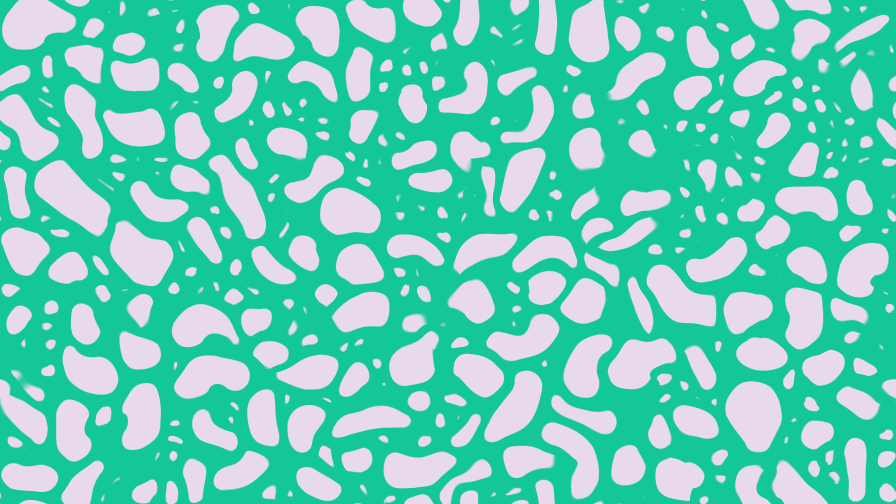
Reproduce this pattern procedurally as a WebGL 1 fragment shader.

```glsl
precision highp float;
// Seamless organic pattern: pale bent beans and small pebbles packed on green.

uniform vec2 u_resolution;

#define BEAN_GRID vec2(16.0, 9.0)  // beans per tile; one bean cell is one unit
#define PEBBLE_DENSITY 3.0         // pebble cells along one bean cell
#define GAP 0.15                   // space kept between neighbours
#define ROUNDING 0.12              // softness of trimmed corners
#define SHARPNESS 20.0             // how tightly neighbours are blended
#define WOBBLE 0.18                // strength of the outline distortion
#define GREEN vec3(0.08, 0.78, 0.60)
#define LILAC vec3(0.91, 0.85, 0.92)

vec4 hash4(vec2 p) {
  vec4 q = fract(p.xyxy * vec4(0.1031, 0.1030, 0.0973, 0.1099));
  q += dot(q, q.wzxy + 33.33);
  return fract((q.xxyz + q.yzzw) * q.zywx);
}

// Value noise that wraps after the given whole number of cells.
vec2 wrappedNoise(vec2 p, vec2 period) {
  vec2 i = floor(p), f = fract(p);
  f = f * f * (3.0 - 2.0 * f);
  vec2 a = hash4(mod(i, period) + 91.0).xy;
  vec2 b = hash4(mod(i + vec2(1.0, 0.0), period) + 91.0).xy;
  vec2 c = hash4(mod(i + vec2(0.0, 1.0), period) + 91.0).xy;
  vec2 d = hash4(mod(i + 1.0, period) + 91.0).xy;
  return mix(mix(a, b, f.x), mix(c, d, f.x), f.y);
}

float smoothMax(float a, float b) {
  float h = max(ROUNDING - abs(a - b), 0.0) / ROUNDING;
  return max(a, b) + 0.25 * h * h * ROUNDING;
}

// Distance to a tapered stroke along a circular arc centred on the origin.
float arcBlob(vec2 p, float angle, float halfLength, float radius,
              float bendRadius, float taper) {
  float c = cos(angle), s = sin(angle);
  p = vec2(c * p.x + s * p.y, c * p.y - s * p.x);
  float limit = halfLength / bendRadius;
  float a = clamp(atan(p.x, bendRadius - p.y), -limit, limit);
  vec2 spine = bendRadius * vec2(sin(a), 1.0 - cos(a));
  return length(p - spine) - radius * (1.0 + taper * a / limit);
}

// Track the nearest shape and a soft minimum over all the others.
void addShape(float d, inout float nearest, inout float others) {
  others += exp(-SHARPNESS * max(d, nearest));
  nearest = min(d, nearest);
}

// Trim the nearest shape so that a gap stays open towards the others.
float separate(float nearest, float others) {
  float rival = -log(others + 1e-9) / SHARPNESS;
  return smoothMax(nearest, 0.5 * (GAP + nearest - rival));
}

float beans(vec2 p) {
  float nearest = 3.0, others = 0.0;
  for (int y = -1; y <= 1; y++) {
    for (int x = -1; x <= 1; x++) {
      vec2 cell = floor(p) + vec2(x, y);
      vec2 id = mod(cell, BEAN_GRID);
      vec4 place = hash4(id + 7.0), form = hash4(id + 53.0);
      vec2 center = cell + 0.5 + 0.7 * (place.xy - 0.5);
      float halfLength = mix(0.08, 0.65, pow(place.w, 1.5));
      float radius = mix(0.17, 0.38, form.x * form.x);
      float bendRadius = 0.5 / (form.y + 0.1);
      float d = arcBlob(p - center, 6.2832 * place.z, halfLength, radius,
                        bendRadius, 0.35 * form.z);
      addShape(d, nearest, others);
    }
  }
  return separate(nearest, others);
}

// Pebbles grow only where the beans leave them room.
float pebbles(vec2 p) {
  float nearest = 3.0, others = 0.0;
  vec2 base = floor(p * PEBBLE_DENSITY);
  for (int y = -1; y <= 1; y++) {
    for (int x = -1; x <= 1; x++) {
      vec2 cell = base + vec2(x, y);
      vec2 id = mod(cell, BEAN_GRID * PEBBLE_DENSITY);
      vec4 place = hash4(id + 131.0), form = hash4(id + 211.0);
      vec2 center = (cell + 0.5 + 0.6 * (place.xy - 0.5)) / PEBBLE_DENSITY;
      float room = beans(center) - GAP + 0.02;
      float radius = min(mix(0.08, 0.17, form.x), room);
      if (radius > 0.045) {
        float d = arcBlob(p - center, 6.2832 * place.z, 0.01 + 0.11 * place.w,
                          radius, 0.6, 0.25 * form.y);
        addShape(d, nearest, others);
      }
    }
  }
  return separate(nearest, others);
}

void main() {
  vec2 p = gl_FragCoord.xy / u_resolution * BEAN_GRID;
  float pixel = BEAN_GRID.x / u_resolution.x;
  p += WOBBLE * (wrappedNoise(p * 2.0, BEAN_GRID * 2.0) - 0.5);

  float bean = beans(p);
  float pebble = smoothMax(pebbles(p), GAP - bean);
  float d = min(bean, pebble);

  float cover = 1.0 - smoothstep(-0.75 * pixel, 0.75 * pixel, d);
  gl_FragColor = vec4(mix(GREEN, LILAC, cover), 1.0);
}
```
